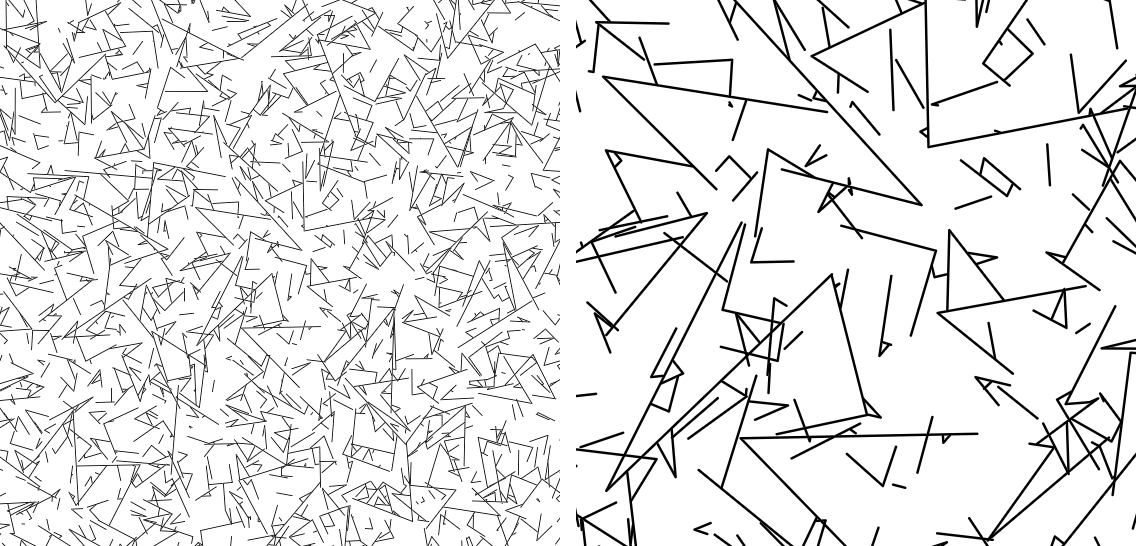
Left: the whole. Right: its middle third, enlarged.
This pattern is drawn by a Shadertoy shader. Its source:

```glsl
// Scattered thin black strokes on white, like a heap of dry needles.
// Three grids of long, medium and short strokes; strokes share corners in
// pairs, and most of them stop where they meet a stroke of higher rank.

const vec3 PAPER = vec3(1.0);
const vec3 INK = vec3(0.0);
const float HALF_WIDTH = 0.00075;   // in canvas heights
const float LONGEST = 0.2;          // reach of the longest strokes
const float UNCUT_SHARE = 0.15;     // strokes that cross everything
const int LAYERS = 3;
const int STROKES_PER_CELL[3] = int[3](5, 6, 3);

struct Stroke {
    vec2 start;
    vec2 span;
    float rank;   // lower rank cuts higher rank
};

// Integer hash: three even random values from a cell and an id
vec3 hash3(ivec2 cell, int id) {
    uvec3 v = uvec3(ivec3(cell, id)) * 1664525u + 1013904223u;
    v.x += v.y * v.z; v.y += v.z * v.x; v.z += v.x * v.y;
    v ^= v >> 16u;
    v.x += v.y * v.z; v.y += v.z * v.x; v.z += v.x * v.y;
    return vec3(v >> 16u) / 65536.0;
}

float cross2(vec2 a, vec2 b) {
    return a.x * b.y - a.y * b.x;
}

float cellSize(int layer) {
    return LONGEST * exp2(-float(layer));
}

// Even and odd strokes of a pair start at one joint, at an angle
Stroke makeStroke(ivec2 cell, int layer, int index) {
    float size = cellSize(layer);
    int id = layer * 16 + index;
    vec3 joint = hash3(cell, layer * 16 + index / 2 + 200);
    vec3 own = hash3(cell, id);
    float angle = 6.2832 * joint.z;
    if (index % 2 == 1) {
        float turn = own.y * 2.0 - 1.0;
        angle += sign(turn) * mix(0.2, 1.7, abs(turn));
    }
    float len = size * mix(0.35, 1.0, own.x);
    vec2 start = (vec2(cell) + joint.xy) * size;
    return Stroke(start, len * vec2(cos(angle), sin(angle)), float(layer) + own.z);
}

// Fraction along stroke a where b crosses it, or 1 if it does not
float crossing(Stroke a, Stroke b) {
    float det = cross2(a.span, b.span);
    if (abs(det) < 1e-7) return 1.0;
    vec2 gap = b.start - a.start;
    float t = cross2(gap, b.span) / det;
    float s = cross2(gap, a.span) / det;
    bool hit = t > 0.06 && t < 1.0 && s >= 0.0 && s <= 1.0;
    return hit ? t : 1.0;
}

// Fraction of the stroke left after cutting by its superiors
float visiblePart(Stroke stroke, int layer) {
    float part = 1.0;
    if (fract(stroke.rank) < UNCUT_SHARE) return part;
    for (int k = 0; k <= layer; k++) {
        ivec2 home = ivec2(floor(stroke.start / cellSize(k)));
        for (int y = -2; y <= 2; y++)
        for (int x = -2; x <= 2; x++)
        for (int i = 0; i < STROKES_PER_CELL[k]; i++) {
            Stroke other = makeStroke(home + ivec2(x, y), k, i);
            if (other.rank < stroke.rank) part = min(part, crossing(stroke, other));
        }
    }
    return part;
}

float segmentDistance(vec2 p, vec2 start, vec2 span) {
    vec2 q = p - start;
    return length(q - span * clamp(dot(q, span) / dot(span, span), 0.0, 1.0));
}

// Ink coverage of one layer at p, smoothed over one pixel
float layerInk(vec2 p, int layer, float pixel) {
    float ink = 0.0;
    ivec2 home = ivec2(floor(p / cellSize(layer)));
    for (int y = -1; y <= 1; y++)
    for (int x = -1; x <= 1; x++)
    for (int i = 0; i < STROKES_PER_CELL[layer]; i++) {
        Stroke stroke = makeStroke(home + ivec2(x, y), layer, i);
        float d = segmentDistance(p, stroke.start, stroke.span);
        // Cutting is costly, so only strokes that touch the pixel are cut
        if (d < HALF_WIDTH + 0.5 * pixel) {
            d = segmentDistance(p, stroke.start, stroke.span * visiblePart(stroke, layer));
            ink = max(ink, clamp(0.5 + (HALF_WIDTH - d) / pixel, 0.0, 1.0));
        }
    }
    return ink;
}

void mainImage(out vec4 fragColor, in vec2 fragCoord) {
    float pixel = 1.0 / iResolution.y;
    vec2 p = fragCoord * pixel;
    float ink = 0.0;
    for (int layer = 0; layer < LAYERS; layer++) {
        ink = max(ink, layerInk(p, layer, pixel));
    }
    fragColor = vec4(mix(PAPER, INK, ink), 1.0);
}
```
